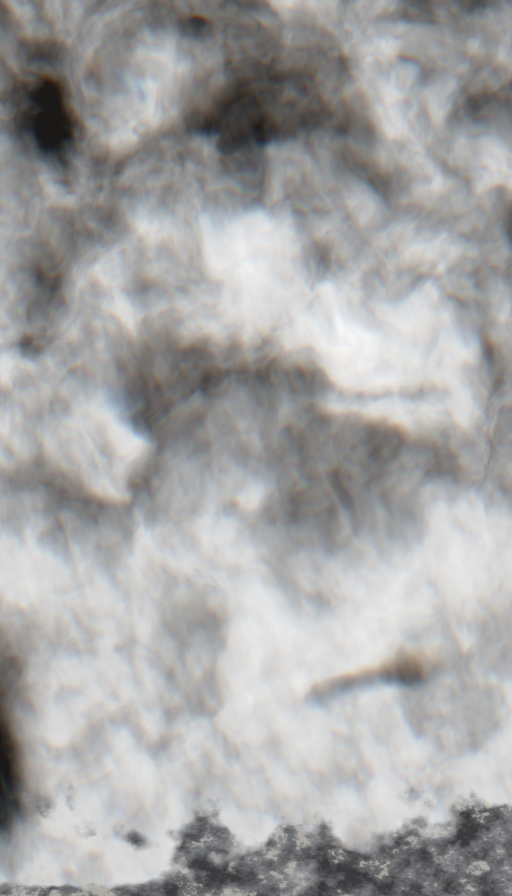
Write a Shadertoy shader that draws this texture.

```glsl
const vec3 LAND_DARK = vec3(0.20, 0.20, 0.21);
const vec3 LAND_HAZE = vec3(0.58, 0.59, 0.60);
const vec3 LAND_CRUST = vec3(0.74, 0.71, 0.66);
const vec3 SHADOW_TINT = vec3(1.03, 0.99, 0.96);
const float FRINGE = 0.0026;

vec3 hash3(vec2 p) {
    vec3 h = fract(vec3(p.xyx) * vec3(0.1031, 0.1030, 0.0973));
    h += dot(h, h.yxz + 33.33);
    return fract((h.xxy + h.yzz) * h.zyx);
}

// Smooth cellular noise: random levels blended by compact round kernels
float cellNoise(vec2 p) {
    vec2 cell = floor(p), f = p - cell;
    float sum = 0.0005, total = 0.001;
    for (int j = -1; j <= 1; j++)
    for (int i = -1; i <= 1; i++) {
        vec2 o = vec2(i, j);
        vec3 h = hash3(cell + o + 61.0);
        vec2 d = o + 0.15 + 0.7 * h.xy - f;
        float k = max(1.0 - dot(d, d), 0.0);
        float w = k * k * k;
        sum += w * h.z;
        total += w;
    }
    return sum / total;
}

// Layered noise centred on zero
float layers(vec2 p, int count, float gain) {
    float sum = 0.0, amp = 1.0;
    for (int i = 0; i < count; i++) {
        sum += amp * (cellNoise(p) - 0.5);
        p = mat2(1.6, 1.2, -1.2, 1.6) * p + 7.3;
        amp *= gain;
    }
    return sum;
}

float blob(vec2 p, vec2 centre, vec2 radius) {
    vec2 d = (p - centre) / radius;
    return exp(-dot(d, d));
}

// Broad banks and gaps, in coordinates running 0 to 1 both ways
float banks(vec2 q) {
    float v = mix(0.80, 0.66, smoothstep(0.36, 0.46, q.y));
    v = mix(v, 0.50, smoothstep(0.74, 0.96, q.y));
    // gaps
    v -= 0.27 * blob(q, vec2(0.12, 0.87), vec2(0.09, 0.17));
    v -= 0.24 * blob(q, vec2(0.56, 0.84), vec2(0.16, 0.07));
    v -= 0.24 * blob(q, vec2(1.00, 0.71), vec2(0.09, 0.13));
    v -= 0.20 * blob(q, vec2(0.08, 0.46), vec2(0.09, 0.06));
    v -= 0.72 * blob(q, vec2(-0.02, 0.16), vec2(0.10, 0.12));
    v -= 0.18 * blob(q, vec2(0.70, 0.565), vec2(0.22, 0.016));
    v -= 0.38 * blob(q - vec2(0.0, 0.15 * (q.x - 0.73)), vec2(0.73, 0.245), vec2(0.13, 0.013));
    v -= 0.16 * blob(q, vec2(0.17, 0.175), vec2(0.07, 0.02));
    // bright tops
    v += 0.22 * blob(q, vec2(0.65, 0.63), vec2(0.17, 0.045));
    v += 0.22 * blob(q, vec2(0.42, 0.73), vec2(0.17, 0.035));
    v += 0.15 * blob(q, vec2(0.32, 0.93), vec2(0.14, 0.06));
    v += 0.15 * blob(q, vec2(0.84, 0.80), vec2(0.10, 0.10));
    v += 0.15 * blob(q, vec2(0.95, 0.36), vec2(0.20, 0.04));
    return v;
}

float cloudLight(vec2 p, vec2 warp, float aspect) {
    vec2 w = p + warp;
    float puffs = layers(w * 13.0, 5, 0.55);
    float wisps = layers(vec2(p.x + 0.35 * p.y, 0.5 * p.y) * 42.0, 3, 0.6);
    float rough = mix(0.27, 0.43, smoothstep(0.36, 0.56, p.y));
    rough = mix(rough, 0.30, blob(p, vec2(0.3, 0.5), vec2(0.25, 0.06)));
    float v = banks(vec2(w.x / aspect, w.y)) + rough * puffs + 0.10 * wisps;
    return clamp(v - 0.55 * max(v - 0.83, 0.0), 0.10, 0.97);
}

// Hazy ground with pale crusts
vec3 landColor(vec2 p) {
    float haze = layers(p * 20.0, 3, 0.6);
    float grain = layers(p * vec2(55.0, 75.0) + 19.0, 4, 0.7);
    vec3 ground = mix(LAND_DARK, LAND_HAZE, clamp(0.52 + 0.9 * haze + 0.5 * grain, 0.0, 1.0));
    return mix(ground, LAND_CRUST, 0.6 * smoothstep(0.22, 0.58, grain + 0.6 * haze));
}

void mainImage(out vec4 fragColor, in vec2 fragCoord) {
    vec2 p = fragCoord / iResolution.y;
    float aspect = iResolution.x / iResolution.y;
    vec2 q = vec2(p.x / aspect, p.y);
    vec2 warp = 0.03 * vec2(layers(p * 11.0 + 3.0, 2, 0.4), layers(p * 11.0 + 41.0, 2, 0.4));

    // Clouds, with each channel slightly displaced for lens fringing
    vec3 color;
    for (int c = 0; c < 3; c++) {
        vec2 shift = vec2(0.3, 1.0) * FRINGE * float(1 - c);
        color[c] = cloudLight(p + shift, warp, aspect);
    }
    color *= mix(SHADOW_TINT, vec3(1.0), smoothstep(0.25, 0.65, color.g));

    // Ragged lower rim, with a low row of puffs at the left
    float rim = layers(p * 19.0 + 5.0, 4, 0.55);
    float shore = 0.078 + 0.035 * smoothstep(0.68, 1.0, q.x) + 0.05 * rim;
    float cover = 0.12 * blob(q, vec2(0.17, 0.028), vec2(0.20, 0.026));
    float land = smoothstep(-0.014, 0.018, shore - p.y - cover);
    color = mix(color, landColor(p), 0.94 * land);

    fragColor = vec4(clamp(color, 0.0, 1.0), 1.0);
}
```
